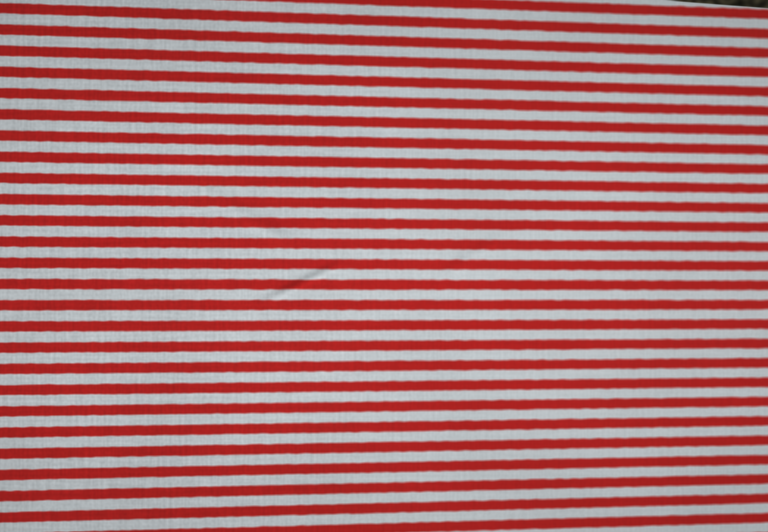
Give the GLSL for this pattern, as a Shadertoy shader.

```glsl
// Red and white striped cotton cloth, seen slightly askew, with weave, creases and soft shading.

const vec3 WHITE_DYE = vec3(0.735, 0.760, 0.772);
const vec3 RED_DYE = vec3(0.665, 0.137, 0.130);
const vec3 BACKDROP = vec3(0.17, 0.16, 0.12);

// Stripe layout as (left edge, right edge), in canvas heights
const vec2 STRIPE_PERIOD = vec2(0.0399, 0.0364);
const vec2 STRIPE_CENTRE = vec2(0.506, 0.500);
const vec2 EDGE_BLUR = vec2(0.065, 0.115);   // in periods
const float RED_SHARE = 0.48;                // red part of each period
const float EDGE_WANDER = 0.035;             // in periods

const vec2 THREADS = vec2(170.0, 165.0);     // threads per canvas height
const float WEAVE_DEPTH = 0.075;
const float MOTTLE_DEPTH = 0.035;
const float VIGNETTE = 0.13;

float hash(ivec2 cell) {
    uvec2 q = uvec2(cell) * uvec2(1597334677u, 3812015801u);
    uint n = (q.x ^ q.y) * 1597334677u;
    n = (n ^ (n >> 15)) * 2246822519u;
    return float((n ^ (n >> 13)) >> 8) / 16777216.0;
}

vec2 gradient(ivec2 cell) {
    float angle = 6.2831853 * hash(cell);
    return vec2(cos(angle), sin(angle));
}

float gradientNoise(vec2 p) {
    ivec2 i = ivec2(floor(p));
    vec2 f = fract(p);
    vec2 w = f * f * f * (f * (f * 6.0 - 15.0) + 10.0);
    float a = dot(gradient(i), f);
    float b = dot(gradient(i + ivec2(1, 0)), f - vec2(1.0, 0.0));
    float c = dot(gradient(i + ivec2(0, 1)), f - vec2(0.0, 1.0));
    float d = dot(gradient(i + ivec2(1, 1)), f - vec2(1.0, 1.0));
    return mix(mix(a, b, w.x), mix(c, d, w.x), w.y);
}

// Coverage of red dye, with the stripes converging to the right
float redStripes(vec2 uv, vec2 p) {
    float period = mix(STRIPE_PERIOD.x, STRIPE_PERIOD.y, uv.x);
    float centre = mix(STRIPE_CENTRE.x, STRIPE_CENTRE.y, uv.x);
    float phase = (uv.y - centre) / period;
    float pixel = 1.0 / (iResolution.y * period);
    float blur = max(mix(EDGE_BLUR.x, EDGE_BLUR.y, uv.x), pixel);
    phase += EDGE_WANDER * gradientNoise(p * vec2(60.0, 45.0));
    float dist = abs(fract(phase + 0.5) - 0.5) - 0.5 * RED_SHARE;
    return 1.0 - smoothstep(-blur, blur, dist);
}

// Uneven warp and weft threads, sharper on the left
float weave(vec2 uv, vec2 p) {
    float weft = gradientNoise(p * vec2(14.0, THREADS.y));
    float warp = gradientNoise(p * vec2(THREADS.x, 18.0) + 71.0);
    float slub = gradientNoise(p * THREADS + 33.0);
    float focus = mix(1.0, 0.45, smoothstep(0.1, 0.75, uv.x));
    float resolved = smoothstep(0.9, 0.3, max(THREADS.x, THREADS.y) / iResolution.y);
    return focus * resolved * (0.7 * weft + 0.8 * warp + 0.6 * slub);
}

// Shadow and lit flank of a fold running from a to b
float crease(vec2 p, vec2 a, vec2 b, float width) {
    vec2 along = b - a;
    float len = length(along);
    vec2 dir = along / len;
    vec2 q = p - a;
    float t = dot(q, dir) / len;
    float side = dot(q, vec2(-dir.y, dir.x)) / width;
    float taper = smoothstep(0.0, 0.5, t) * smoothstep(1.0, 0.75, t);
    return taper * (0.5 * exp(-pow(side + 1.6, 2.0)) - exp(-side * side));
}

void mainImage(out vec4 fragColor, in vec2 fragCoord) {
    vec2 uv = fragCoord / iResolution.xy;
    vec2 p = fragCoord / iResolution.y;

    // Dyed cloth
    vec3 color = mix(WHITE_DYE, RED_DYE, redStripes(uv, p));
    color *= 1.0 + WEAVE_DEPTH * weave(uv, p);
    color *= 1.0 + MOTTLE_DEPTH * gradientNoise(p * 5.0 + 9.0);

    // Creases
    float folds = 0.14 * crease(p, vec2(0.46, 0.42), vec2(0.65, 0.515), 0.007);
    folds += 0.05 * crease(p, vec2(0.36, 0.67), vec2(0.58, 0.53), 0.012);
    folds += 0.04 * crease(p, vec2(0.80, 0.47), vec2(0.95, 0.57), 0.010);
    color *= 1.0 + folds;

    // Light falling off towards the rim
    vec2 offset = (uv - vec2(0.52, 0.46)) * vec2(1.5, 1.7);
    color *= 1.03 - VIGNETTE * dot(offset, offset);

    // Backdrop beyond the upper right hem
    float hem = 1.0 - 0.11 * (uv.x - 0.86);
    float softness = max(0.002, 1.0 / iResolution.y);
    float beyond = smoothstep(-softness, softness, uv.y - hem) * smoothstep(0.86, 0.89, uv.x);
    color = mix(color, BACKDROP * (1.0 + gradientNoise(p * 60.0)), beyond);

    fragColor = vec4(clamp(color, 0.0, 1.0), 1.0);
}
```
